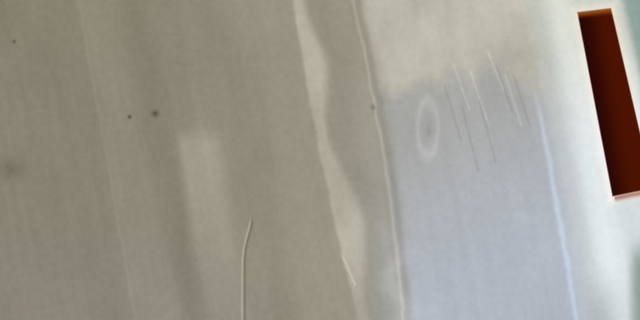
A Shadertoy shader for this texture:

```glsl
// A plastered wall in raking light: slanted trowel seams, pale filler streaks,
// scratches and a dark reddish recess at the right. Seams are quadratic curves
// x(t) running down the wall; soft steps between them blend the plaster tones.

float hash(vec2 p) {
    p = fract(p * vec2(0.1031, 0.1137));
    p += dot(p, p.yx + 33.3);
    return fract((p.x + p.y) * p.x * 17.0);
}

float noise(vec2 p) {
    vec2 i = floor(p), f = fract(p);
    f = f * f * (3.0 - 2.0 * f);
    return mix(mix(hash(i), hash(i + vec2(1, 0)), f.x),
               mix(hash(i + vec2(0, 1)), hash(i + vec2(1, 1)), f.x), f.y);
}

float fbm(vec2 p) {
    float sum = 0.0, amp = 0.5;
    for (int i = 0; i < 4; i++) {
        sum += amp * noise(p);
        p = p * 2.03 + 7.1;
        amp *= 0.5;
    }
    return sum;
}

// Curve through a, b, c at t = 0, 0.5, 1
float bend(float t, float a, float b, float c) {
    return a * (1.0 - t) * (1.0 - 2.0 * t) + 4.0 * b * t * (1.0 - t) + c * t * (2.0 * t - 1.0);
}

float bump(float d, float width) { return exp(-d * d / (width * width)); }

float segment(vec2 p, vec2 a, vec2 b) {
    vec2 ab = b - a;
    return length(p - a - ab * clamp(dot(p - a, ab) / dot(ab, ab), 0.0, 1.0));
}

void mainImage(out vec4 fragColor, in vec2 fragCoord) {
    // x runs 0..2 to the right, t runs 0..1 downwards
    vec2 p = vec2(fragCoord.x, iResolution.y - fragCoord.y) / iResolution.y;
    float t = p.y, aa = 1.2 / iResolution.y;
    float cloud = fbm(p * vec2(7.0, 5.0)) - 0.47;
    float grain = fbm(p * 75.0) - 0.47;
    float brushed = fbm(vec2((p.x - 0.18 * t) * 45.0, t * 3.0)) - 0.47;
    float x = p.x + 0.012 * (fbm(p * 22.0) - 0.47);

    // Broad tones, warm on the left and cool on the right
    vec3 col = mix(vec3(0.525, 0.505, 0.435), vec3(0.545, 0.52, 0.47), t);
    col = mix(col, vec3(0.60, 0.58, 0.52), smoothstep(0.3, 0.95, x - 0.12 * t));

    // Left seam, its neighbouring pale strip and the dark trough
    float d = x - bend(t, 0.245, 0.335, 0.425);
    col += 0.028 * smoothstep(-0.01, 0.02, d) * (1.0 - smoothstep(0.08, 0.24, d));
    col += 0.025 * bump(d, 0.007);
    d = x - bend(t, 0.41, 0.51, 0.61);
    col -= 0.035 * bump(d, 0.05) * (0.6 + 0.4 * t);

    // Pale patch fading downwards
    d = x - bend(t, 0.49, 0.56, 0.63);
    float patchMask = smoothstep(-0.012, 0.025, d) * (1.0 - smoothstep(0.10, 0.18, d));
    patchMask *= smoothstep(0.39, 0.47, t + 0.06 * cloud) * (1.0 - 0.7 * smoothstep(0.5, 1.0, t));
    col += patchMask * vec3(0.07, 0.075, 0.07);
    col -= 0.025 * bump(x - bend(t, 0.65, 0.80, 0.87), 0.07);

    // Main filler streak, pinched in the middle
    d = x - bend(t, 0.915, 1.005, 1.12);
    float width = 0.022 + 0.05 * bump(t - 0.2, 0.13) + 0.075 * bump(t - 0.68, 0.17);
    float streak = smoothstep(-0.008, 0.008, d) * (1.0 - smoothstep(width * 0.65, width + 0.02, d));
    col += streak * (0.10 + 0.12 * cloud) * (1.0 - 0.55 * smoothstep(0.7, 1.0, t));
    col -= 0.025 * bump(d - width - 0.05, 0.05);

    // Cool panel right of the second seam
    d = x - bend(t, 1.10, 1.20, 1.26);
    vec3 cool = mix(vec3(0.655, 0.655, 0.64), vec3(0.70, 0.725, 0.765), smoothstep(0.2, 0.95, t + 0.5 * (x - 1.45)));
    vec3 warm = vec3(0.725, 0.71, 0.655) + 0.12 * cloud;
    float lowerEdge = 0.24 + 0.04 * sin(x * 16.0) + 0.25 * cloud;
    cool = mix(warm, cool, smoothstep(-0.06, 0.06, t - lowerEdge));
    col = mix(col, mix(col, cool, 0.45), smoothstep(-0.16, -0.02, d) * smoothstep(0.1, 0.8, t));
    col = mix(col, cool, smoothstep(-0.01, 0.06, d));
    col += 0.06 * bump(d, 0.006) - 0.045 * bump(d - 0.018, 0.012);
    col += 0.05 * bump(d + 0.01 - 0.025 * sin(t * 34.0), 0.035) * smoothstep(0.65, 0.85, t);

    // Bright strip beside the recess
    d = x - bend(t, 1.605, 1.715, 1.80);
    vec3 bright = mix(vec3(0.80, 0.81, 0.77), vec3(0.84, 0.865, 0.87), smoothstep(0.0, 0.5, t));
    bright += 0.05 * bump(d - 0.14, 0.05) - 0.05 * bump(d - 0.06, 0.035);
    col = mix(col, bright, smoothstep(-0.012, 0.09, d));
    col += vec3(0.07, 0.09, 0.12) * bump(d, 0.009) * smoothstep(0.2, 0.4, t);
    col -= 0.10 * bump(x - 1.89, 0.06) * smoothstep(0.82, 1.0, t);

    // Oval dent and a spray of slanted scratches
    vec2 q = (p - vec2(1.337, 0.40)) / vec2(0.032, 0.085);
    col += 0.05 * bump(length(q) - 1.0, 0.25) - 0.05 * bump(length(q - vec2(0.1, 0.1)), 0.35);
    for (int i = 0; i < 9; i++) {
        float k = float(i), r = hash(vec2(k, 3.0));
        vec2 a = vec2(1.39 + 0.027 * k, 0.16 + 0.22 * r);
        col += (mod(k, 2.0) * 0.09 - 0.04) * bump(segment(p, a, a + vec2(0.05, 0.12 + 0.1 * r)), 0.004);
    }

    // Hairline crack, specks and a smudge
    float crack = p.x - 0.757 - 0.025 * bump(t - 0.68, 0.075);
    float below = smoothstep(0.68, 0.70, t);
    col += below * (0.10 * bump(crack, 0.004) - 0.09 * bump(crack - 0.007, 0.004));
    col += 0.07 * bump(segment(p, vec2(1.07, 0.80), vec2(1.11, 0.89)), 0.004);
    col -= 0.16 * bump(length(p - vec2(0.485, 0.355)), 0.010) + 0.2 * bump(length(p - vec2(0.405, 0.365)), 0.006);
    col -= 0.12 * bump(length(p - vec2(0.044, 0.13)), 0.006) + 0.1 * bump(length(p - vec2(1.167, 0.335)), 0.009);
    col -= 0.06 * bump(length((p - vec2(0.035, 0.53)) / vec2(0.05, 0.035)), 0.9);

    // Green-grey wall beyond the frame
    float rim = p.x - 1.909 - 0.233 * (t - 0.026);
    col = mix(col, vec3(0.56, 0.64, 0.61), smoothstep(0.025, 0.06, rim) * (1.0 - smoothstep(0.3, 0.42, t)));
    col = mix(col, vec3(0.58, 0.64, 0.63), smoothstep(1.95, 2.0, p.x) * smoothstep(0.72, 0.84, t));

    // Recess: inside distance to four slanted sides
    float left = p.x - 1.805 - 0.191 * (t - 0.04);
    float top = t - 0.038 + 0.12 * (p.x - 1.805);
    float bottom = 0.613 - 0.2 * (p.x - 1.914) - t;
    float inside = min(min(left, -rim), min(top, bottom));
    vec3 recess = mix(vec3(0.16, 0.03, 0.02), vec3(0.30, 0.075, 0.01), smoothstep(0.0, 0.09, left + 0.02 * t));
    recess = mix(vec3(0.62, 0.32, 0.12), recess, smoothstep(0.0, 0.025, top));
    col += vec3(0.08, 0.06, 0.04) * bump(inside, 0.02);
    col = mix(col, vec3(0.62, 0.36, 0.27), 0.7 * bump(bottom + 0.008, 0.009) * smoothstep(0.0, 0.01, left) * step(rim, 0.0));
    col = mix(col, recess, smoothstep(-aa, aa, inside));

    // Plaster texture, kept off the recess
    col += (0.035 * cloud + 0.035 * grain + 0.03 * brushed) * (1.0 - smoothstep(-aa, aa, inside));
    fragColor = vec4(clamp(col, 0.0, 1.0), 1.0);
}
```
